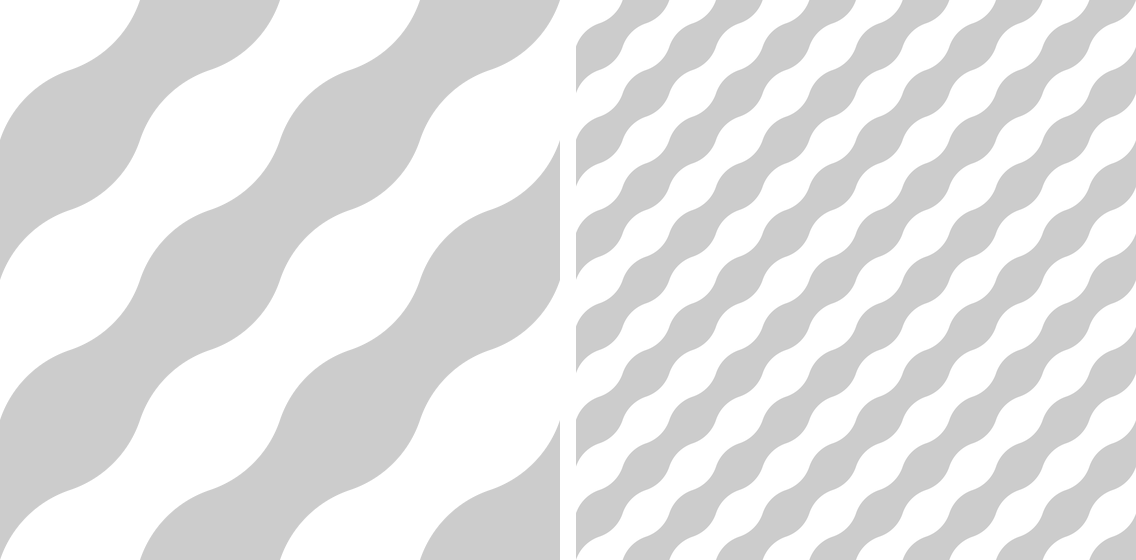
Left: one tile. Right: repeated 3 by 3.
Write a WebGL 1 fragment shader that draws this pattern.

```glsl
precision mediump float;

// Diagonal wavy bands in two flat colours, rising to the right.
// Each band edge is a chain of circular arcs that bulge to alternate sides;
// neighbouring edges are half a wave out of step, so bands swell and narrow.

uniform vec2 u_resolution;

const vec3 LIGHT = vec3(1.0);
const vec3 GREY = vec3(0.8);
const float CELLS = 4.0;       // edges per canvas side; even, so the colours tile
const float ARC_CHORD = 0.5;   // half a wave, in diagonal units
const float ARC_CENTRE = 0.5;  // distance from chord to arc centre; larger is flatter

// Signed distance to a wavy edge along the first axis, positive above it.
float wavyEdge(vec2 p) {
  float phase = fract(p.x);
  float side = phase < ARC_CHORD ? 1.0 : -1.0;
  float halfChord = 0.5 * ARC_CHORD;
  float radius = length(vec2(halfChord, ARC_CENTRE));
  vec2 fromCentre = vec2(mod(phase, ARC_CHORD) - halfChord, side * p.y - ARC_CENTRE);
  return side * (radius - length(fromCentre));
}

void main() {
  vec2 cell = CELLS * gl_FragCoord.xy / u_resolution;

  // Diagonal axes: x runs along the bands, y across them
  vec2 diagonal = 0.5 * vec2(cell.x + cell.y, cell.x - cell.y);

  // Nearest edge, with both axes shifted to its own start
  float edge = floor(2.0 * diagonal.y + 0.5);
  float dist = wavyEdge(diagonal - 0.5 * edge);

  // Odd edges open a grey band, even edges close it
  float opens = mod(edge, 2.0) > 0.5 ? 1.0 : -1.0;

  // Back to canvas units, then smooth over one pixel
  float canvasDist = opens * dist * sqrt(2.0) / CELLS;
  float pixel = 1.0 / min(u_resolution.x, u_resolution.y);
  float grey = clamp(canvasDist / pixel + 0.5, 0.0, 1.0);

  gl_FragColor = vec4(mix(LIGHT, GREY, grey), 1.0);
}
```
